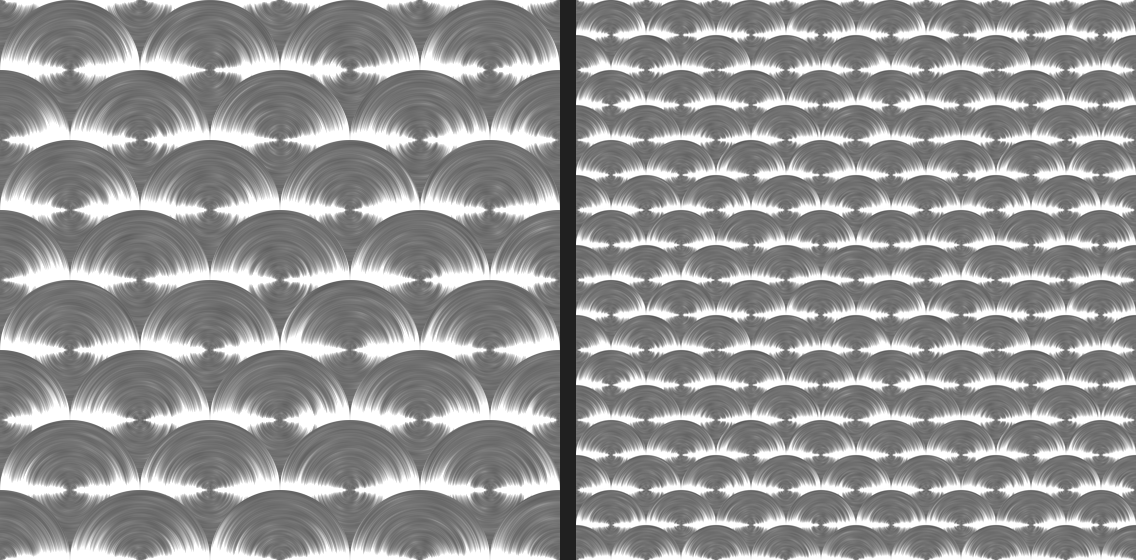
Left: one tile. Right: repeated 2 by 2.
Write a Shadertoy shader that draws this pattern.

```glsl
// Overlapping discs of spun metal, four across and eight rows down, each row
// covering the lower half of the row above. Gradient noise along the radius
// makes the lathe grooves, which break up a bow-tie highlight on each disc.

vec2 gradientAt(vec2 cell) {
    vec3 h = fract(cell.xyx * vec3(0.1031, 0.1030, 0.0973));
    h += dot(h, h.yzx + 33.33);
    float angle = 6.28318 * fract((h.x + h.y) * h.z);
    return vec2(cos(angle), sin(angle));
}

float gradientNoise(vec2 p) {
    vec2 cell = floor(p), f = p - cell;
    vec2 s = f * f * f * (f * (f * 6.0 - 15.0) + 10.0);
    vec2 e = vec2(1.0, 0.0);
    float low = mix(dot(gradientAt(cell), f),
                    dot(gradientAt(cell + e), f - e), s.x);
    float high = mix(dot(gradientAt(cell + e.yx), f - e.yx),
                     dot(gradientAt(cell + 1.0), f - 1.0), s.x);
    return mix(low, high, s.y);
}

// Concentric grooves: dense along the radius, slow along the arc
float grooves(float r, float arc, vec2 id) {
    float sum = 0.0, frequency = 8.0, weight = 0.8;
    for (int i = 0; i < 4; i++) {
        vec2 seed = vec2(61.0, 23.0) * id + 7.0 * float(i);
        sum += weight * gradientNoise(vec2(r * frequency, arc * 1.6) + seed);
        frequency *= 1.8;
        weight *= 0.95;
    }
    return sum;
}

// Grey level of one disc of radius 1, at offset d from its centre
float spunMetal(vec2 d, vec2 id) {
    float r = max(length(d), 1e-4);
    float groove = grooves(r, d.x / r, id);
    float angle = atan(abs(d.y), abs(d.x) + 1e-5);

    // Anisotropic glare along the horizontal, pinched at the hub
    float spread = 0.19 * exp(0.65 * groove);
    float glare = 1.4 * exp(-angle / spread) * smoothstep(0.0, 0.12, r);

    float rim = 0.03 * smoothstep(0.88, 1.0, r);
    return min(0.44 + 0.055 * groove + glare - rim, 1.0);
}

// Nearest disc centre in a row; odd rows shift by one radius
vec2 discCentre(float x, float row) {
    float shift = mod(row, 2.0);
    return vec2(2.0 * floor((x - shift) * 0.5 + 0.5) + shift, row);
}

void mainImage(out vec4 fragColor, in vec2 fragCoord) {
    // One unit is a disc radius
    vec2 p = fragCoord / iResolution.xy * 8.0;
    float pixel = 8.0 / iResolution.y;
    float row = floor(p.y);

    vec2 front = discCentre(p.x, row);
    vec2 back = discCentre(p.x, row + 1.0);

    // Wrapped ids keep opposite edges identical
    float frontTone = spunMetal(p - front, mod(front, 8.0));
    float backTone = spunMetal(p - back, mod(back, 8.0));

    float outside = smoothstep(-0.7 * pixel, 0.7 * pixel, length(p - front) - 1.0);
    fragColor = vec4(vec3(mix(frontTone, backTone, outside)), 1.0);
}
```
